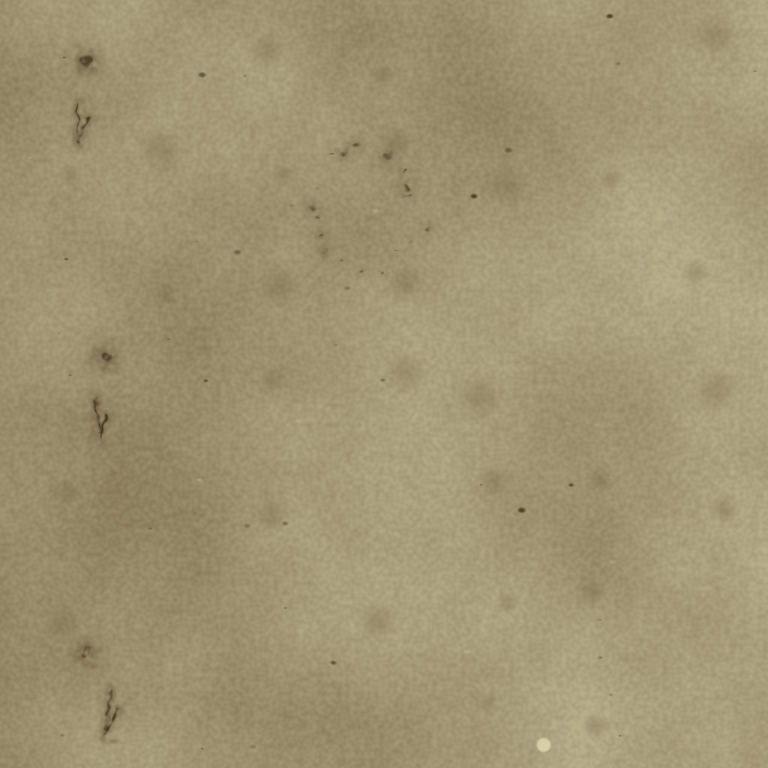
This texture is drawn by a WebGL 2 fragment shader. Its source:

```glsl
#version 300 es
precision highp float;

uniform vec2 u_resolution;
out vec4 outColor;

// Palette
const vec3 SHADE_COLOR = vec3(0.577, 0.527, 0.395);
const vec3 LIGHT_COLOR = vec3(0.672, 0.630, 0.492);
const vec3 STAIN_COLOR = vec3(0.43, 0.37, 0.25);
const vec3 INK_COLOR = vec3(0.22, 0.17, 0.10);
const vec3 PALE_COLOR = vec3(0.86, 0.83, 0.68);
// Tone of the sheet: 0 is shade, 1 is light
const float MEAN_TONE = 0.60;
const float SIDE_SLOPE = 0.85;
const float BLOTCH_AMOUNT = 0.95;
const float GRAIN_AMOUNT = 0.50;
const float GRAIN_SCALE = 160.0;
// Marks
const float EDGE_SOFTNESS = 0.0022;
const float SPECK_CELLS = 17.0;
const float SPECK_CHANCE = 0.16;
const float STAIN_CELLS = 7.0;
const float STAIN_CHANCE = 0.4;
const vec2 RING_CENTER = vec2(0.475, 0.725);
const float RING_RADIUS = 0.075;
const int RING_FLECKS = 18;
const int LEFT_GROUPS = 3;
const vec2 PALE_DOT = vec2(0.708, 0.030);
const float PALE_DOT_RADIUS = 0.009;

vec2 hash2(vec2 cell) {
    uvec2 q = uvec2(ivec2(cell)) * uvec2(1597u, 3812u) + uvec2(7919u, 104729u);
    q = q * 1664525u + 1013904223u;
    q.x += q.y * 1664525u;
    q.y += q.x * 1664525u;
    q ^= q >> 16u;
    q.x += q.y * 1664525u;
    q.y += q.x * 1664525u;
    q ^= q >> 16u;
    return vec2(q & 65535u) / 65535.0;
}
float gradientDot(vec2 cell, vec2 offset) {
    float angle = 6.2832 * hash2(cell).x;
    return dot(vec2(cos(angle), sin(angle)), offset);
}
float gradientNoise(vec2 p) {
    vec2 i = floor(p), f = p - i, e = vec2(1.0, 0.0);
    vec2 w = f * f * f * (f * (f * 6.0 - 15.0) + 10.0);
    return mix(mix(gradientDot(i, f), gradientDot(i + e, f - e), w.x),
               mix(gradientDot(i + e.yx, f - e.yx), gradientDot(i + 1.0, f - 1.0), w.x), w.y);
}
float fbm(vec2 p) {
    float sum = 0.0;
    for (float amplitude = 1.0; amplitude > 0.1; amplitude *= 0.55) {
        sum += amplitude * gradientNoise(p);
        p = mat2(1.6, 1.2, -1.2, 1.6) * p + 17.0;
    }
    return sum;
}
float cover(float dist) {
    float edge = max(EDGE_SOFTNESS, 0.75 / u_resolution.y);
    return 1.0 - smoothstep(-edge, edge, dist);
}
float segment(vec2 p, vec2 a, vec2 b) {
    vec2 pa = p - a, ba = b - a;
    return length(pa - ba * clamp(dot(pa, ba) / dot(ba, ba), 0.0, 1.0));
}
// Scattered flecks: x is dark cover, y is pale cover
vec2 specks(vec2 p) {
    vec2 cell = floor(p * SPECK_CELLS);
    vec2 pick = hash2(cell + 300.0), size = hash2(cell + 500.0);
    vec2 d = p - (cell + 0.25 + 0.5 * hash2(cell + 400.0)) / SPECK_CELLS;
    float mark = cover(length(d * vec2(0.8, 1.2)) - mix(0.0004, 0.0036, size.x * size.x));
    mark *= step(pick.x, SPECK_CHANCE) * mix(0.25, 0.85, size.y);
    return mark * (pick.y < 0.75 ? vec2(1.0, 0.0) : vec2(0.0, 0.5));
}
// Faint round stains
float stains(vec2 p) {
    vec2 cell = floor(p * STAIN_CELLS), pick = hash2(cell + 700.0);
    vec2 center = (cell + 0.3 + 0.4 * hash2(cell + 800.0)) / STAIN_CELLS;
    float fade = 1.0 - smoothstep(0.0, mix(0.016, 0.038, pick.y), length(p - center));
    return step(pick.x, STAIN_CHANCE) * fade;
}
// Broken circle of flecks: x is ink, y is stain halo
vec2 ringMarks(vec2 p) {
    vec2 mark = vec2(0.0);
    for (int i = 0; i < RING_FLECKS; i++) {
        vec2 h = hash2(vec2(i, 41)), s = hash2(vec2(i, 42));
        float angle = 6.2832 * (float(i) + h.x) / float(RING_FLECKS);
        vec2 d = p - RING_CENTER - RING_RADIUS * (0.8 + 0.35 * h.y) * vec2(cos(angle), sin(angle));
        float ink = cover(length(d * vec2(0.75, 1.1)) - 0.0045 * s.x) * mix(0.3, 0.9, s.y);
        mark = max(mark, vec2(ink, 0.55 * s.x * exp(-dot(d, d) / 0.00015)));
    }
    return mark;
}
// Column of steep scratches, each below a ragged blot: x is ink, y is stain halo
vec2 leftMarks(vec2 p) {
    vec2 mark = vec2(0.0);
    for (int i = 0; i < LEFT_GROUPS; i++) {
        vec2 h = hash2(vec2(i, 61)), s = hash2(vec2(i, 62));
        vec2 d = p - vec2(0.09 + 0.07 * h.x, 0.07 + 0.385 * float(i));
        vec2 tip = vec2(0.016 * (s.x - 0.5), 0.022 + 0.01 * s.y), b = d - vec2(0.06 * (h.y - 0.7), 0.08);
        float stroke = min(segment(d, -tip, tip) - 0.0012, segment(d, -tip * 0.7, vec2(0.012, 0.004)) - 0.0022);
        float ink = max(0.85 * cover(stroke), 0.6 * cover(length(b) - 0.007));
        float halo = max(exp(-dot(b, b) / 0.0003), 0.6 * exp(-stroke * stroke / 0.00006));
        mark = max(mark, vec2(ink, halo));
    }
    return mark;
}

void main() {
    vec2 p = gl_FragCoord.xy / u_resolution.y;
    // Cloudy sheet, lighter to the right, with fine grain
    vec2 ring = p - RING_CENTER - vec2(0.03, 0.02);
    float tone = MEAN_TONE + SIDE_SLOPE * (p.x - 0.5) + BLOTCH_AMOUNT * fbm(p * vec2(3.2, 2.8) + 9.0);
    float grain = gradientNoise(p * GRAIN_SCALE) + 0.6 * gradientNoise(p * GRAIN_SCALE * 0.5 + 80.0);
    tone += GRAIN_AMOUNT * grain - 0.55 * exp(-dot(ring, ring) / 0.012);
    vec3 color = mix(SHADE_COLOR, LIGHT_COLOR, clamp(tone, -0.7, 1.5));
    // Stains, then ink broken by ragged noise, then pale flecks
    vec2 ragged = p + 0.007 * vec2(gradientNoise(p * 80.0), gradientNoise(p * 80.0 + 50.0));
    vec2 flecks = specks(p), marks = max(leftMarks(ragged), ringMarks(ragged));
    float wear = clamp(0.8 + 1.2 * gradientNoise(p * 110.0 + 20.0), 0.0, 1.0);
    color = mix(color, STAIN_COLOR, max(0.3 * stains(p), 0.85 * marks.y * wear));
    color = mix(color, INK_COLOR, max(flecks.x, marks.x * wear));
    color = mix(color, PALE_COLOR, max(flecks.y, 0.9 * cover(length(p - PALE_DOT) - PALE_DOT_RADIUS)));
    outColor = vec4(color, 1.0);
}
```
